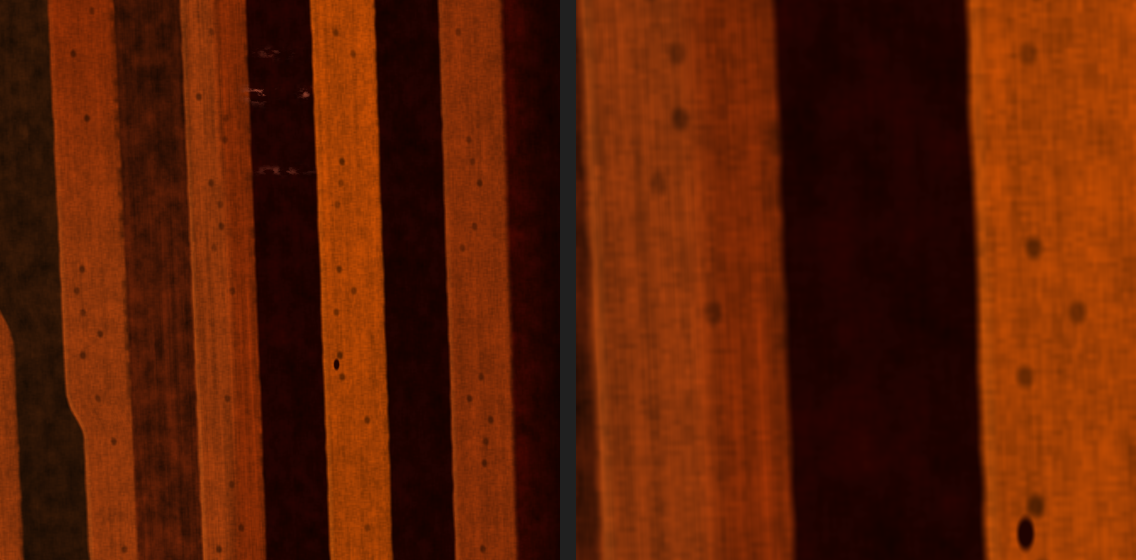
Left: the whole. Right: its middle third, enlarged.
This texture is drawn by a three.js fragment shader. Its source:

```glsl
varying vec2 vUv;

// Layout of the strips
const float PI = 3.14159;
const float FIRST_EDGE = 0.085;
const float PITCH = 0.1158;
const float BOW = 0.006;
const float LEAN = 0.0455;
const float LEAN_LOSS = 0.0025;
const float STEP_WIDTH = 0.0285;
const float EDGE_SOFT = 0.0035;

// Wood colours
const vec3 AMBER = vec3(0.525, 0.200, 0.040);
const vec3 HONEY = vec3(0.640, 0.250, 0.015);
const vec3 RUSSET = vec3(0.480, 0.155, 0.018);
const vec3 WALNUT = vec3(0.265, 0.085, 0.018);
const vec3 OLIVE = vec3(0.175, 0.078, 0.020);
const vec3 EBONY = vec3(0.120, 0.010, 0.002);
const vec3 MAHOGANY = vec3(0.190, 0.018, 0.002);
const vec3 SCUFF = vec3(0.620, 0.290, 0.200);

// Surface wear
const float GRAIN = 0.26;
const float WEAVE = 0.13;
const float SPECK_ROWS = 26.0;

float hash(vec2 p) {
  vec3 q = fract(vec3(p.xyx) * 0.1031);
  q += dot(q, q.yzx + 33.33);
  return fract((q.x + q.y) * q.z);
}

float noise(vec2 p) {
  vec2 i = floor(p), f = fract(p);
  f = f * f * (3.0 - 2.0 * f);
  return mix(mix(hash(i), hash(i + vec2(1, 0)), f.x),
             mix(hash(i + vec2(0, 1)), hash(i + vec2(1, 1)), f.x), f.y);
}

float fbm(vec2 p) {
  float sum = 0.0, amp = 0.5;
  for (int i = 0; i < 4; i++) {
    sum += amp * noise(p);
    p = p * 2.03 + 17.0;
    amp *= 0.5;
  }
  return sum;
}

// Left edge of strip k; the two leftmost edges carry a rounded step
float edgeX(float k, float y) {
  float x = FIRST_EDGE + PITCH * k + BOW * sin(PI * k / 7.0);
  x += (LEAN - LEAN_LOSS * k) * (1.0 - y);
  if (k < 0.5) {
    float stepY = mix(0.43, 0.26, k + 1.0);
    x += STEP_WIDTH * (1.0 - smoothstep(stepY - 0.045, stepY + 0.04, y));
  }
  return x;
}

// Base tone of strip k; u runs across the strip
vec3 baseColor(float k, float u, float y) {
  if (k < -1.5) return AMBER;
  if (k < -0.5) return mix(OLIVE * 0.85, OLIVE, smoothstep(0.1, 0.5, y));
  if (k < 0.5) return mix(AMBER, RUSSET, smoothstep(0.45, 1.0, y));
  if (k < 1.5) return WALNUT * mix(1.1, 0.85, smoothstep(0.5, 1.0, y));
  if (k < 2.5) {
    float seam = 0.35 + 0.45 * (1.0 - y) * y + 0.15 * noise(vec2(y * 4.0, 2.0));
    return mix(AMBER, RUSSET, smoothstep(-0.12, 0.12, u - seam));
  }
  if (k < 3.5) return EBONY;
  if (k < 4.5) return HONEY * mix(0.93, 1.02, smoothstep(0.0, 0.6, y));
  if (k < 5.5) return EBONY * 0.93;
  if (k < 6.5) return mix(RUSSET, AMBER, 0.4);
  return mix(MAHOGANY, EBONY * 0.8, smoothstep(0.1, 0.75, u));
}

// Small elongated pits near the middle of a strip
float specks(float k, float u, float y) {
  float row = floor(y * SPECK_ROWS);
  float pick = hash(vec2(row, k + 31.0));
  vec2 center = vec2(0.45 + 0.45 * (hash(vec2(k + 9.0, row)) - 0.5), 0.5);
  vec2 d = (vec2(u, fract(y * SPECK_ROWS)) - center) / vec2(0.055, 0.22);
  return (1.0 - smoothstep(0.3, 1.2, length(d))) * step(0.55, pick) * pick;
}

vec3 woodColor(float k, vec2 p) {
  float u = (p.x - edgeX(k, p.y)) / PITCH;
  vec3 color = baseColor(k, u, p.y);
  float light = 1.0 - mod(k + 2.0, 2.0);

  // Long fibres, mottling and fine cross threads
  float fibre = fbm(vec2(u * 14.0 + k * 37.0, p.y * 2.5)) - 0.47;
  float mottle = fbm(p * vec2(45.0, 38.0) + k * 11.0) - 0.47;
  float thread = noise(p * vec2(150.0, 330.0)) + noise(p * vec2(330.0, 110.0)) - 1.0;
  float streak = k > 0.5 && k < 2.5 ? 2.2 : 1.0;
  color *= 1.0 + GRAIN * streak * fibre + mix(0.9, 0.25, light) * mottle + WEAVE * thread;

  // Pits, bright left rims and dark right rims on the light strips
  color *= 1.0 - light * 0.45 * specks(k, u, p.y);
  float rim = smoothstep(0.0, 0.03, u) * (1.0 - smoothstep(0.04, 0.1, u));
  color += light * rim * vec3(0.07, 0.05, 0.02) * (1.0 - 0.6 * p.y);
  float nick = noise(vec2(k * 5.0, p.y * 95.0));
  color *= 1.0 - light * 0.4 * nick * smoothstep(0.91, 1.0, u);
  return color;
}

// Broken abrasion inside a soft ellipse
float scuff(vec2 p, vec2 center, vec2 size) {
  vec2 d = (p - center) / size;
  return exp(-dot(d, d)) * smoothstep(0.42, 0.75, fbm(p * vec2(75.0, 130.0)));
}

void main() {
  vec2 p = vUv;
  vec3 color = woodColor(-2.0, p);
  for (int i = -1; i < 8; i++) {
    float k = float(i);
    float soft = EDGE_SOFT * (i == 7 ? 2.0 : 1.0);
    float wobble = 0.002 * (noise(vec2(k * 7.0, p.y * 45.0)) - 0.5);
    float cover = smoothstep(-soft, soft, p.x - edgeX(k, p.y) + wobble);
    color = mix(color, woodColor(k, p), cover);
  }

  // Scrapes on the dark strip and one deep pit on the bright strip
  float wear = 1.5 * scuff(p, vec2(0.463, 0.833), vec2(0.022, 0.014));
  wear += 0.8 * scuff(p, vec2(0.545, 0.833), vec2(0.012, 0.010));
  wear += 0.5 * scuff(p, vec2(0.505, 0.695), vec2(0.050, 0.008));
  wear += 0.4 * scuff(p, vec2(0.490, 0.905), vec2(0.040, 0.010));
  color = mix(color, SCUFF, clamp(wear, 0.0, 0.9));
  float pit = length((p - vec2(0.601, 0.349)) / vec2(0.006, 0.012));
  color = mix(EBONY, color, smoothstep(0.5, 1.1, pit));

  gl_FragColor = vec4(clamp(color, 0.0, 1.0), 1.0);
}
```
